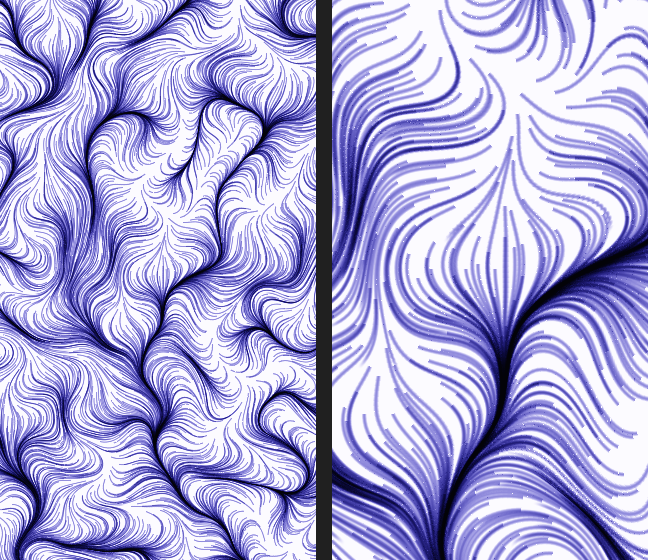
Left: the whole. Right: its middle third, enlarged.
Write a WebGL 2 fragment shader that draws this pattern.

```glsl
#version 300 es
precision highp float;

// Fine ink hairs that follow a smooth direction field and gather into dark ridges.
// Each pixel walks upstream and collects ink from scattered seeds beside its path;
// the tracked spread of neighbouring paths keeps every hair equally thin.

uniform vec2 u_resolution;
out vec4 fragColor;

const int STEPS = 48;
const float STEP_LENGTH = 0.0054;
const float SEED_CELL = 0.0225;
const float HAIR_RADIUS = 0.003;
const float MAX_SPREAD = 7.5;
const float HAIR_INK = 0.57;
const vec3 PAPER = vec3(0.99, 0.985, 1.0);

vec2 hash2(vec2 p) {
    vec2 q = vec2(dot(p, vec2(127.1, 311.7)), dot(p, vec2(269.5, 183.3)));
    return fract(sin(q) * 43758.5453);
}

vec2 latticeGradient(vec2 cell) {
    return hash2(cell) * 2.0 - 1.0;
}

// Gradient noise: x holds the value, yz its derivative.
vec3 noiseWithSlope(vec2 p) {
    vec2 i = floor(p);
    vec2 f = p - i;
    vec2 u = f * f * f * (f * (f * 6.0 - 15.0) + 10.0);
    vec2 du = 30.0 * f * f * (f * (f - 2.0) + 1.0);
    vec2 ga = latticeGradient(i);
    vec2 gb = latticeGradient(i + vec2(1.0, 0.0));
    vec2 gc = latticeGradient(i + vec2(0.0, 1.0));
    vec2 gd = latticeGradient(i + vec2(1.0));
    float a = dot(ga, f);
    float b = dot(gb, f - vec2(1.0, 0.0));
    float c = dot(gc, f - vec2(0.0, 1.0));
    float d = dot(gd, f - vec2(1.0));
    float k = a - b - c + d;
    float value = a + u.x * (b - a) + u.y * (c - a) + u.x * u.y * k;
    vec2 slope = ga + u.x * (gb - ga) + u.y * (gc - ga)
               + u.x * u.y * (ga - gb - gc + gd)
               + du * (u.yx * k + vec2(b, c) - a);
    return vec3(value, slope);
}

vec3 angleOctave(vec2 p, float frequency, float amplitude) {
    return amplitude * noiseWithSlope(p * frequency) * vec3(1.0, vec2(frequency));
}

// Flow angle and its gradient.
vec3 flowAngle(vec2 p) {
    return vec3(-1.7, 0.0, 0.0)
         + angleOctave(p + vec2(5.3, 2.7), 4.3, 7.6)
         + angleOctave(p + vec2(1.9, 8.1), 9.0, 1.1);
}

// Ink from the seeds whose foot falls on one upstream path segment.
float seedInk(vec2 start, vec2 end, float travelled, float spread) {
    vec2 chord = end - start;
    float len = length(chord);
    vec2 along = chord / len;
    vec2 home = floor(start / SEED_CELL);
    float ink = 0.0;
    for (int y = -1; y <= 1; y++) {
        for (int x = -1; x <= 1; x++) {
            vec2 cell = home + vec2(x, y);
            vec2 jitter = hash2(cell + 17.0);
            vec2 offset = (cell + jitter) * SEED_CELL - start;
            float foot = dot(offset, along);
            float across = abs(offset.x * along.y - offset.y * along.x) / spread;
            float cover = 1.0 - smoothstep(0.0, HAIR_RADIUS, across);
            float reach = mix(0.45, 1.0, fract(jitter.x * 37.0 + jitter.y * 11.0))
                        * float(STEPS) * STEP_LENGTH;
            float alive = 1.0 - smoothstep(reach - 0.02, reach, travelled + foot);
            ink += foot >= 0.0 && foot < len ? cover * alive : 0.0;
        }
    }
    return ink;
}

// Walk upstream; crowded ridges beyond the seed search add their mean ink.
float hairInk(vec2 p) {
    float ink = 0.0;
    float logSpread = 0.0;
    for (int i = 0; i < STEPS; i++) {
        vec3 angle = flowAngle(p);
        vec2 dir = vec2(cos(angle.x), sin(angle.x));
        vec2 side = vec2(-dir.y, dir.x);
        float bend = dot(angle.yz, dir);
        vec2 next = p - STEP_LENGTH * dir + 0.5 * STEP_LENGTH * STEP_LENGTH * bend * side;
        float spread = exp(clamp(logSpread, -4.0, 4.5));
        float nearSpread = min(spread, MAX_SPREAD);
        float travelled = float(i) * STEP_LENGTH;
        ink += seedInk(p, next, travelled, nearSpread);
        float fade = 1.0 - smoothstep(0.11, 0.26, travelled);
        ink += fade * (spread - nearSpread) * HAIR_RADIUS * STEP_LENGTH
             / (SEED_CELL * SEED_CELL);
        logSpread -= dot(angle.yz, side) * STEP_LENGTH;
        p = next;
    }
    return ink * HAIR_INK;
}

// Thin ink is violet blue, layered ink turns navy and then black.
vec3 inkColor(float ink) {
    vec3 absorbed = ink * vec3(1.0, 1.05, 0.25 + 0.065 * ink);
    return PAPER * exp(-absorbed) + vec3(0.01, 0.01, 0.03) * (1.0 - exp(-ink));
}

void main() {
    fragColor = vec4(inkColor(hairInk(gl_FragCoord.xy / u_resolution.x)), 1.0);
}
```
